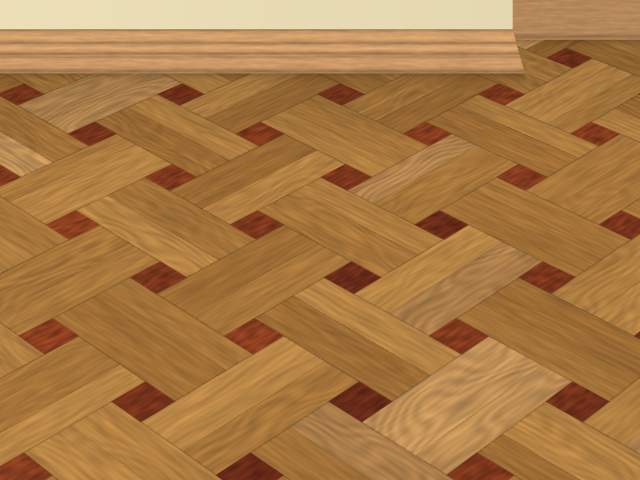
Write a WebGL 1 fragment shader that draws this pattern.

```glsl
precision highp float;
// Oak basketweave parquet with dark square inlays, seen in perspective below a baseboard.
uniform vec2 u_resolution;

float hash(vec2 p) {
    return fract(sin(dot(p, vec2(127.1, 311.7))) * 43758.5);
}

vec2 gradient(vec2 cell) {
    float angle = 6.2832 * hash(cell);
    return vec2(cos(angle), sin(angle));
}

// Gradient noise, roughly -0.7 to 0.7
float noise(vec2 p) {
    vec2 i = floor(p), f = p - i;
    vec2 u = f * f * f * (f * (f * 6.0 - 15.0) + 10.0);
    vec2 e = vec2(1.0, 0.0);
    float low = mix(dot(gradient(i), f), dot(gradient(i + e), f - e), u.x);
    float high = mix(dot(gradient(i + e.yx), f - e.yx),
                     dot(gradient(i + 1.0), f - 1.0), u.x);
    return mix(low, high, u.y);
}

// Project the canvas onto the floor; inlays sit on integer points
vec2 floorPlane(vec2 p) {
    float drop = 2.609 - p.y;
    float row = 41.4 / drop - 18.93;
    float column = (p.x - 0.6667) / (0.185 * drop) - 0.168 + 0.009 * row;
    return vec2(0.5 * row + column, 0.5 * row - column);
}

// Oak plank made of two strips; q is (along, across) from its centre
vec3 oak(vec2 q, vec2 cell, float aa) {
    float split = 0.22 * (hash(cell + 7.3) - 0.5);
    vec2 id = cell * 2.0 + vec2(step(split, q.y), 0.37);
    float tone = hash(id), kind = hash(id + 31.7);
    vec3 color = mix(vec3(0.615, 0.423, 0.205), vec3(0.725, 0.525, 0.275), tone);
    color += vec3(0.05, 0.06, 0.08) * step(0.88, kind);

    // Cathedral figure, broad streaks and fine fibres
    vec2 g = q + 40.0 * vec2(tone, kind);
    float warp = noise(g * vec2(1.7, 4.0));
    float rings = sin(6.2832 * (q.y * 9.0 + 2.2 * q.x * q.x + 3.2 * warp));
    float streak = noise(g * vec2(1.2, 11.0));
    float fibre = noise(g * vec2(4.0, 34.0));
    color *= 1.0 + mix(0.008, 0.06, kind * kind) * rings + 0.11 * streak + 0.13 * fibre;

    // Joints around the plank and between its strips
    float edge = min(0.355 - abs(q.y), 0.645 - abs(q.x));
    color *= 1.0 - 0.16 * (1.0 - smoothstep(0.0, 0.006 + aa, edge));
    return color * (1.0 - 0.07 * (1.0 - smoothstep(0.0, 0.004 + aa, abs(q.y - split))));
}

vec3 parquet(vec2 p) {
    vec2 uv = floorPlane(p);
    float drop = 2.609 - p.y;
    float aa = 20.0 / (drop * drop * u_resolution.y);

    // Planks alternate direction and overlap into the neighbouring cells
    vec2 cell = floor(uv), f = uv - cell - 0.5;
    vec2 axis = mod(cell.x + cell.y, 2.0) < 0.5 ? vec2(0.0, 1.0) : vec2(1.0, 0.0);
    float across = dot(f, axis.yx);
    if (abs(across) > 0.355) {
        vec2 hop = axis.yx * sign(across);
        cell += hop;
        f -= hop;
        axis = axis.yx;
    }
    vec3 color = oak(vec2(dot(f, axis), dot(f, axis.yx)), cell, aa);

    // Reddish inlay squares, darker toward the lower right
    vec2 corner = floor(uv + 0.5), s = uv - corner;
    float shade = clamp(0.75 * hash(corner + 3.1) + 0.35 * (p.x - p.y), 0.0, 1.0);
    vec3 inlay = mix(vec3(0.55, 0.25, 0.125), vec3(0.39, 0.155, 0.09), shade);
    inlay *= 1.0 + 0.3 * noise(s * vec2(7.0, 30.0) + corner * 9.0)
                 + 0.2 * noise(s * 9.0 + corner * 5.0);
    float box = max(abs(s.x), abs(s.y)) - 0.147;
    color = mix(inlay, color, smoothstep(-aa, aa, box));

    // Soft uneven daylight
    return color * (0.985 + 0.05 * noise(p * 2.3 + 4.0) - 0.10 * smoothstep(0.6, 0.9, p.y));
}

float bump(float v, float centre, float width) {
    float t = (v - centre) / width;
    return exp(-t * t);
}

vec3 trimWood(vec2 p, float v) {
    float grain = noise(p * vec2(12.0, 170.0)) + 0.6 * noise(p * vec2(45.0, 210.0));
    float relief = 0.10 * bump(v, 0.17, 0.10) + 0.13 * bump(v, 0.43, 0.06)
                 + 0.06 * bump(v, 0.75, 0.12) - 0.22 * bump(v, 0.0, 0.04)
                 - 0.16 * bump(v, 0.31, 0.035) - 0.18 * bump(v, 0.55, 0.035)
                 - 0.10 * bump(v, 0.63, 0.025) - 0.20 * bump(v, 0.95, 0.05);
    return vec3(0.765, 0.575, 0.385) * (1.0 + relief + 0.10 * grain);
}

void main() {
    vec2 p = gl_FragCoord.xy / u_resolution.y;
    float px = 0.75 / u_resolution.y, top = 1.0 - p.y;
    vec3 color = parquet(p);

    // Contact shadow, then the trim receding on the right
    float left = 1.0 - smoothstep(-px, px, p.x - 1.068 - 0.28 * max(top - 0.061, 0.0));
    float foot = mix(0.083, 0.153, left);
    color *= 1.0 - 0.22 * exp(-max(top - foot, 0.0) * 110.0);
    vec3 farTrim = trimWood(p + 3.0, 0.8) * (0.88 - 0.15 * bump(top, 0.076, 0.005));
    color = mix(farTrim, color, smoothstep(-px, px, top - 0.083));

    // Moulded baseboard and cream wall
    float board = left * (1.0 - smoothstep(-px, px, top - 0.153));
    color = mix(color, trimWood(p, (top - 0.061) / 0.092), board);
    vec3 wall = vec3(0.925, 0.875, 0.715) * (1.0 - 0.03 * p.x);
    color = mix(color, wall, left * (1.0 - smoothstep(-px, px, top - 0.061)));
    gl_FragColor = vec4(color, 1.0);
}
```
